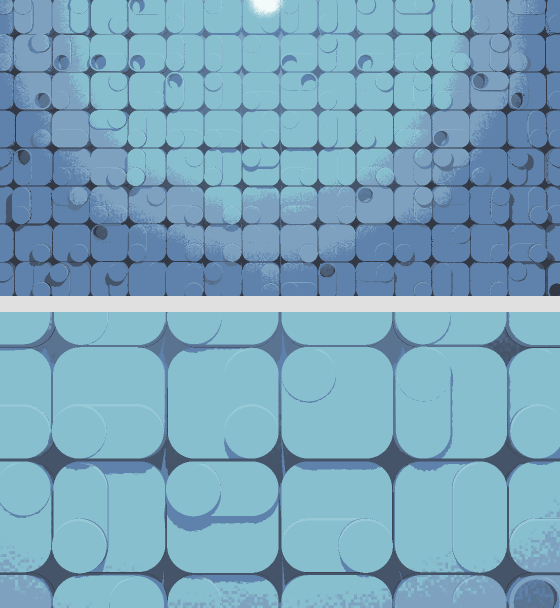
Top, the full canvas; bottom, a detail of the centre.
Write a Shadertoy shader that draws this pattern.

```glsl
// Tiled relief of rounded squares, pills and discs under a lamp at the top edge.

const float CELLS_DOWN = 7.79;
const float TOP = 0.28;          // highest possible surface
const float FLOOR = -0.35;       // ground seen between the tiles
const float EYE = 14.0;          // viewing distance, in cells
const vec3 LAMP = vec3(-0.37, 3.9, 4.0);
const int VIEW_STEPS = 36;
const int SHADOW_STEPS = 22;

float hash(vec2 p) {
    return fract(sin(dot(p, vec2(127.1, 311.7))) * 43758.5453);
}

float roundedBox(vec2 p, vec2 halfSize, float radius) {
    vec2 q = abs(p) - halfSize + radius;
    return length(max(q, 0.0)) + min(max(q.x, q.y), 0.0) - radius;
}

// Surface height: each tile stacks a square, a pill on one half, a disc or pit
float height(vec2 p) {
    vec2 id = floor(p);
    vec2 f = p - id - 0.5;
    if (roundedBox(f, vec2(0.488), 0.24) > 0.0) return FLOOR;

    float base = 0.12 * hash(id + 3.1) - 0.06;
    if (hash(id + 17.3) > 0.5) f = f.yx;
    if (hash(id + 29.7) > 0.5) f.x = -f.x;
    if (hash(id + 41.9) > 0.5) f.y = -f.y;
    if (roundedBox(f - vec2(0.0, 0.25), vec2(0.488, 0.238), 0.238) > 0.0) return base;

    float lift = hash(id + 53.3);
    float pill = base + 0.09 * lift * lift;
    float kind = hash(id + 67.1);
    float disc = length(f - 0.25);
    if (kind < 0.18) return disc < 0.2 ? base - 0.26 : pill;
    return disc < 0.238 ? pill + 0.12 * (kind - 0.18) : pill;
}

// 1 where the lamp is visible, 0 where a higher part blocks it
float lampVisibility(vec3 pos, float jitter) {
    vec3 ray = (LAMP - pos) / (LAMP.z - pos.z);
    float climb = TOP - pos.z;
    for (int i = 0; i < SHADOW_STEPS; i++) {
        float t = climb * (float(i) + 0.2 + 0.8 * jitter) / float(SHADOW_STEPS);
        vec3 q = pos + ray * t;
        if (height(q.xy) > q.z + 0.004) return 0.0;
    }
    return 1.0;
}

// Stepped colour ramp from ink to pale cyan
vec3 ramp(float v) {
    const float SOFT = 0.006;
    vec3 c = vec3(0.20, 0.22, 0.27);
    c = mix(c, vec3(0.27, 0.33, 0.41), smoothstep(-SOFT, SOFT, v - 0.11));
    c = mix(c, vec3(0.35, 0.45, 0.57), smoothstep(-SOFT, SOFT, v - 0.165));
    c = mix(c, vec3(0.37, 0.51, 0.67), smoothstep(-SOFT, SOFT, v - 0.215));
    c = mix(c, vec3(0.49, 0.63, 0.75), smoothstep(-SOFT, SOFT, v - 0.44));
    return mix(c, vec3(0.53, 0.75, 0.81), smoothstep(-SOFT, SOFT, v - 0.56));
}

vec3 shade(vec2 p) {
    float grain = hash(floor(p * 40.0));

    // Walk the view ray down until it meets the relief
    float dz = (TOP - FLOOR) / float(VIEW_STEPS);
    float z = TOP;
    float h = FLOOR;
    vec2 q = p;
    for (int i = 0; i <= VIEW_STEPS; i++) {
        q = p * (1.0 - z / EYE);
        h = height(q);
        if (h >= z) break;
        z -= dz;
    }
    bool wall = h > z + dz;
    z = wall ? z : h;

    // Lamp falloff, cast shadow and occlusion
    vec2 toLamp = LAMP.xy - q;
    float dist = length(toLamp);
    float v = 1.0 / (1.0 + dist * dist / 36.0);
    v *= 1.0 + 0.6 * clamp(z, -0.15, 0.2);
    v += 0.03 * (grain - 0.5);
    v *= mix(0.45, 1.0, lampVisibility(vec3(q, z + 0.006), grain));
    if (wall) v *= 0.6;
    if (z < FLOOR + 0.02) v *= 0.55;
    vec3 color = ramp(v);

    // Bright rims on edges that face the lamp
    float drop = h - height(q + toLamp / max(dist, 0.001) * 0.022);
    float rim = step(0.006, drop) * step(drop, 0.2) * (wall ? 0.0 : 1.0);
    color = mix(color, vec3(0.72, 0.86, 0.91), 0.35 * rim);

    // Glare right under the lamp
    return mix(color, vec3(0.95, 0.98, 0.98), 1.0 - smoothstep(0.3, 0.6, dist + 0.1 * grain));
}

void mainImage(out vec4 fragColor, in vec2 fragCoord) {
    // 2x2 supersampling
    vec3 sum = vec3(0.0);
    for (int i = 0; i < 4; i++) {
        vec2 offset = vec2(i % 2, i / 2) * 0.5 - 0.25;
        vec2 p = (fragCoord + offset - 0.5 * iResolution.xy) / iResolution.y;
        sum += shade(p * CELLS_DOWN);
    }
    fragColor = vec4(sum * 0.25, 1.0);
}
```
